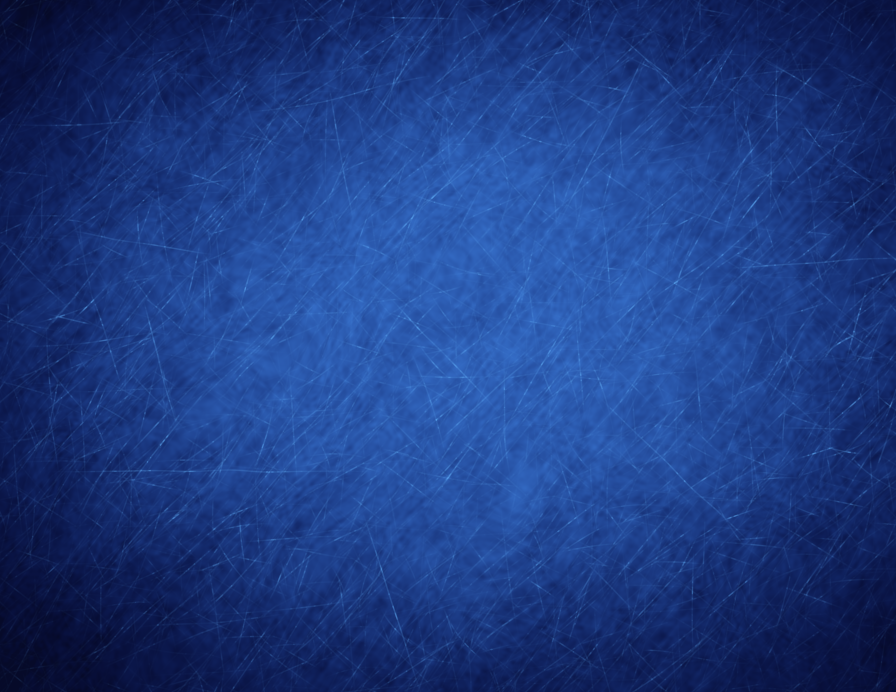
Write a Shadertoy shader that draws this texture.

```glsl
#define GLOW_CENTER vec2(0.535, 0.53)
#define SHADOW_COLOR vec3(0.022, 0.038, 0.16)
#define LIGHT_COLOR vec3(0.18, 0.375, 0.715)
#define SCRATCH_COLOR vec3(0.36, 0.66, 0.95)
#define GRAIN_ANGLE 0.85
#define SCRATCH_LAYERS 38
#define SCRATCH_WIDTH 0.0006
#define SCRATCH_GAIN 0.40
#define FIBER_GAIN 0.26
#define CLOUD_GAIN 0.30

// Endpoints of the long scratches, in units of canvas height
const vec4 LONG_SCRATCHES[11] = vec4[11](
    vec4(0.478, 0.857, 0.508, 0.690), vec4(0.117, 0.664, 0.294, 0.634),
    vec4(0.210, 0.555, 0.252, 0.396), vec4(0.109, 0.319, 0.503, 0.319),
    vec4(0.931, 0.916, 0.814, 0.690), vec4(0.763, 0.480, 0.646, 0.371),
    vec4(0.680, 0.773, 0.554, 0.639), vec4(0.530, 0.240, 0.605, 0.010),
    vec4(0.880, 0.413, 1.070, 0.228), vec4(1.070, 0.614, 1.289, 0.627),
    vec4(0.570, 0.564, 0.713, 0.413));

float hash(vec2 p) {
    return fract(sin(dot(p, vec2(127.1, 311.7))) * 43758.55);
}

float noise(vec2 p) {
    vec2 i = floor(p), f = fract(p);
    f = f * f * (3.0 - 2.0 * f);
    return mix(mix(hash(i), hash(i + vec2(1, 0)), f.x),
               mix(hash(i + vec2(0, 1)), hash(i + vec2(1, 1)), f.x), f.y);
}

float fbm(vec2 p) {
    float sum = 0.0, amp = 0.5;
    for (int i = 0; i < 4; i++) {
        sum += amp * noise(p);
        p = mat2(1.6, 1.2, -1.2, 1.6) * p + 7.3;
        amp *= 0.5;
    }
    return sum;
}

vec2 rotate(vec2 p, float a) {
    float c = cos(a), s = sin(a);
    return vec2(c * p.x + s * p.y, c * p.y - s * p.x);
}

float stroke(float dist) {
    return 1.0 - smoothstep(0.0, SCRATCH_WIDTH + 1.0 / iResolution.y, abs(dist));
}

// Irregular brightness along a scratch: faint trail with small bright flecks
float flecks(float along, float seed) {
    float fine = noise(vec2(along * 260.0, seed * 91.0));
    float coarse = noise(vec2(along * 38.0, seed * 53.0));
    return 0.12 + 0.45 * coarse + 1.3 * coarse * smoothstep(0.55, 0.95, fine);
}

// One tapered, bowed scratch per cell of a rotated lattice
float scratchLayer(vec2 p, float id) {
    float r = hash(vec2(id, 3.7)), u = hash(vec2(id, 8.1));
    bool alongGrain = mod(id, 5.0) < 2.0;
    float angle = alongGrain ? GRAIN_ANGLE + 0.5 * (r - 0.5) : 2.4 * id;
    vec2 size = vec2(mix(0.1, alongGrain ? 0.6 : 0.34, u), mix(0.05, 0.11, r));
    vec2 g = rotate(p, angle) / size + 20.0 * r;
    g.x += 0.61 * floor(g.y);
    vec2 cell = floor(g), f = fract(g) - 0.5;
    float a = hash(cell + id * 17.0), b = hash(cell + id * 29.0 + 5.0);
    float path = 0.35 * (a - 0.5) + 0.9 * (b - 0.5) * f.x + 0.6 * (a - b) * f.x * f.x;
    float taper = 1.0 - smoothstep(0.05, 0.2 + 0.3 * b, abs(f.x));
    float pick = hash(cell.yx + id * 7.0);
    float strength = 0.22 + 0.95 * pick * pick * pick;
    return stroke((f.y - path) * size.y) * taper * strength * flecks(g.x * size.x, a);
}

float longScratch(vec2 p, vec4 ends) {
    vec2 axis = ends.zw - ends.xy, rel = p - ends.xy;
    float len = length(axis);
    axis /= len;
    float along = dot(rel, axis), across = axis.x * rel.y - axis.y * rel.x;
    float t = along / len;
    float taper = smoothstep(-0.12, 0.2, t) * (1.0 - smoothstep(0.8, 1.12, t));
    float wobble = 0.004 * (noise(vec2(along * 18.0, ends.x * 50.0)) - 0.5);
    return stroke(across + wobble) * taper * (0.15 + flecks(along, ends.y));
}

// Short crossing hairs, densest along the grain
float fibers(vec2 p) {
    float sum = 0.0;
    for (int i = 0; i < 6; i++) {
        float k = float(i);
        vec2 q = rotate(p, GRAIN_ANGLE + 0.52 * k);
        float hair = noise(q * vec2(22.0 + 4.0 * k, 170.0) + 31.0 * k) - 0.5;
        sum += hair * (i == 0 ? 1.4 : 0.8);
    }
    return sum * 0.45;
}

void mainImage(out vec4 fragColor, in vec2 fragCoord) {
    vec2 uv = fragCoord / iResolution.xy;
    vec2 p = fragCoord / iResolution.y;
    vec2 warp = vec2(noise(p * 9.0), noise(p * 9.0 + 40.0)) - 0.5;

    // Wide central glow falling off towards dark corners
    float radius = length((uv - GLOW_CENTER) * 2.0);
    float glow = 1.06 * exp(-1.05 * pow(radius, 2.6)) - 0.06;

    // Clouded, brushed surface
    float clouds = fbm(rotate(p, 0.5) * vec2(4.0, 6.0)) - 0.47;
    float mottle = fbm(rotate(p + 0.03 * warp, GRAIN_ANGLE) * vec2(20.0, 32.0)) - 0.47;
    float surface = CLOUD_GAIN * (clouds + 0.7 * mottle) + FIBER_GAIN * fibers(p + 0.04 * warp);
    float level = clamp(glow + surface * (0.3 + 0.6 * smoothstep(0.0, 0.5, glow)), 0.0, 1.12);
    vec3 color = mix(SHADOW_COLOR, LIGHT_COLOR, pow(vec3(level), vec3(1.15, 1.05, 0.8)));

    // Scattered and long scratches
    float scratches = 0.0;
    for (int i = 0; i < SCRATCH_LAYERS; i++) scratches += scratchLayer(p + 0.008 * warp, float(i) + 1.0);
    for (int i = 0; i < 11; i++) scratches += longScratch(p, LONG_SCRATCHES[i]);
    float visibility = SCRATCH_GAIN * (0.3 + 0.7 * smoothstep(0.0, 0.5, glow));
    color = mix(color, SCRATCH_COLOR, min(scratches * visibility, 0.85));

    fragColor = vec4(color, 1.0);
}
```
